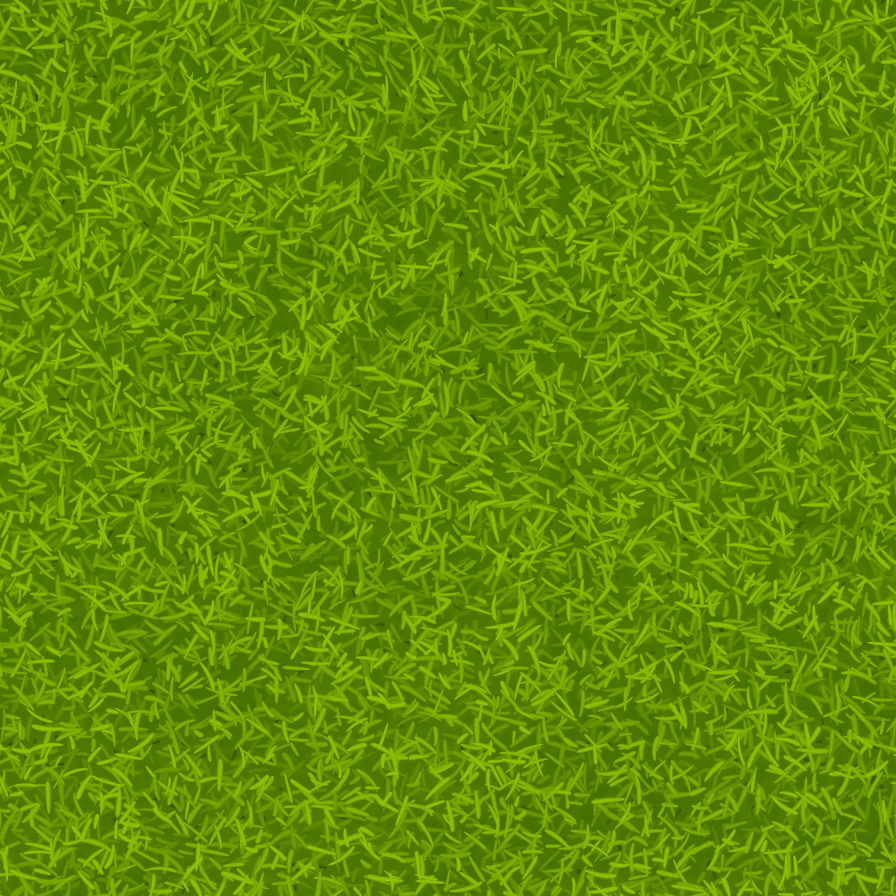
This texture is drawn by a Shadertoy shader. Its source:

```glsl
const vec3 SHADE_GREEN = vec3(0.26, 0.42, 0.0);
const vec3 LIGHT_GREEN = vec3(0.55, 0.75, 0.01);
const vec3 SOIL_BROWN = vec3(0.21, 0.27, 0.02);
const float TAU = 6.28318;
const float EDGE_SOFTNESS = 0.0008;
const int BLADE_LAYERS = 6;

float hash(vec2 p) {
    return fract(sin(dot(p, vec2(127.1, 311.7))) * 43758.55);
}

float valueNoise(vec2 p) {
    vec2 cell = floor(p);
    vec2 f = fract(p);
    f = f * f * (3.0 - 2.0 * f);
    float low = mix(hash(cell), hash(cell + vec2(1.0, 0.0)), f.x);
    float high = mix(hash(cell + vec2(0.0, 1.0)), hash(cell + vec2(1.0, 1.0)), f.x);
    return mix(low, high, f.y);
}

mat2 rotation(float angle) {
    float c = cos(angle);
    float s = sin(angle);
    return mat2(c, -s, s, c);
}

// Coverage of one bent, tapered blade lying along x
float blade(vec2 p, float halfLength, float halfWidth, float bend) {
    float along = p.x / halfLength;
    float across = abs(p.y + bend * halfLength * along * along);
    float taper = max(1.0 - along * along * along * along, 0.0);
    float width = halfWidth * taper * (1.0 - 0.35 * along);
    float body = 1.0 - smoothstep(0.25 * width, width + EDGE_SOFTNESS, across);
    return body * (1.0 - smoothstep(0.8, 1.0, abs(along)));
}

// Brightest scattered blade at uv, each rising from base to its own peak
float bladeLayer(vec2 uv, float seed, float cells, vec2 lengths, vec2 widths,
                 vec2 peaks, float base) {
    vec2 p = uv * cells + vec2(hash(vec2(seed, 1.3)), hash(vec2(seed, 2.7)));
    vec2 home = floor(p);
    float light = base;
    for (int y = -1; y <= 1; y++) {
        for (int x = -1; x <= 1; x++) {
            vec2 cell = home + vec2(x, y);
            vec2 key = cell + seed * vec2(17.3, 9.1);
            vec2 center = cell + vec2(hash(key), hash(key + 31.7));
            float angle = TAU * hash(key + 53.1);
            float halfLength = mix(lengths.x, lengths.y, hash(key + 71.9));
            float halfWidth = mix(widths.x, widths.y, hash(key + 97.3));
            float bend = 0.4 * (hash(key + 113.5) - 0.5);
            float peak = mix(peaks.x, peaks.y, hash(key + 139.7));
            vec2 local = rotation(angle) * (p - center) / cells;
            float cover = blade(local, halfLength, halfWidth, bend);
            light = max(light, mix(base, peak, cover));
        }
    }
    return light;
}

void mainImage(out vec4 fragColor, in vec2 fragCoord) {
    vec2 uv = fragCoord / iResolution.y;

    // Shaded undergrowth with broad and fine variation
    float patches = valueNoise(uv * 14.0 + 5.0);
    float fine = valueNoise(uv * 110.0 + 40.0);
    float base = 0.03 + 0.12 * fine + 0.08 * patches;

    // Overlapping lit blades
    float light = base;
    for (int i = 0; i < BLADE_LAYERS; i++) {
        float layer = bladeLayer(uv, float(i) + 1.0, 36.0, vec2(0.007, 0.021),
                                 vec2(0.0016, 0.0036), vec2(0.28, 1.05), base);
        light = max(light, layer);
    }
    light *= 0.92 + 0.14 * patches;

    // Small soil gaps, visible only between the blades
    float gaps = bladeLayer(uv, 23.0, 40.0, vec2(0.003, 0.008),
                            vec2(0.001, 0.0026), vec2(-1.2, 0.9), 0.0);
    float soil = gaps * (1.0 - smoothstep(0.12, 0.4, light));

    vec3 color = mix(SHADE_GREEN, LIGHT_GREEN, clamp(light, 0.0, 1.0));
    fragColor = vec4(mix(color, SOIL_BROWN, soil), 1.0);
}
```
